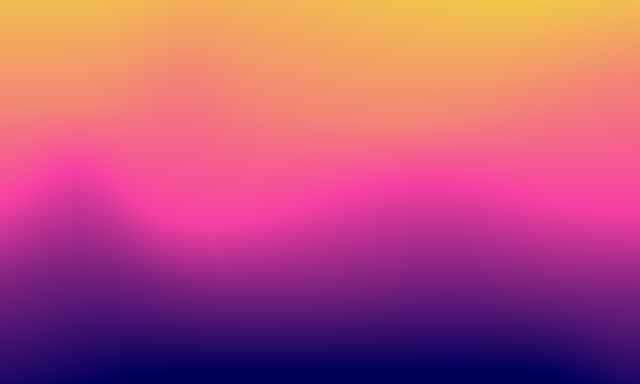
Write a WebGL 1 fragment shader that draws this background.

```glsl
precision highp float;
// Draws a soft sunset gradient: gold over a wavy pink ridge that sinks into navy.

uniform vec2 u_resolution;

// Colours at the key levels
const vec3 GOLD   = vec3(0.945, 0.790, 0.290);
const vec3 SALMON = vec3(0.952, 0.520, 0.462);
const vec3 PINK   = vec3(0.965, 0.250, 0.640);
const vec3 PURPLE = vec3(0.490, 0.132, 0.500);
const vec3 NAVY   = vec3(0.000, 0.000, 0.355);

// Resting height of each level, as a share of the canvas height
const float GOLD_BASE   = 1.05;
const float SALMON_BASE = 0.72;
const float PINK_BASE   = 0.45;
const float PURPLE_BASE = 0.24;
const float NAVY_BASE   = 0.035;

// Swells as (centre, width, height); a negative height makes a dip
const vec3 GOLD_SWELL   = vec3(0.38, 0.16, 0.08);
const vec3 GOLD_DIP     = vec3(0.80, 0.16, -0.05);
const vec3 SALMON_SWELL = vec3(0.29, 0.09, 0.085);
const vec3 SALMON_DIP   = vec3(0.63, 0.16, -0.04);
const vec3 SALMON_RISE  = vec3(1.05, 0.20, 0.085);
const vec3 PINK_CREST   = vec3(0.12, 0.09, 0.108);
const vec3 PINK_DIP     = vec3(0.33, 0.12, -0.038);
const vec3 PINK_SWELL   = vec3(0.67, 0.17, 0.075);
const vec3 PURPLE_CREST = vec3(0.13, 0.13, 0.06);
const vec3 PURPLE_SWELL = vec3(0.70, 0.15, 0.035);
const vec3 NAVY_LEFT    = vec3(0.00, 0.14, -0.10);
const vec3 NAVY_RIGHT   = vec3(1.00, 0.09, -0.10);

// Gaussian bump along the horizontal axis
float swell(float x, vec3 shape) {
  float d = (x - shape.x) / shape.y;
  return shape.z * exp(-d * d);
}

// Position of y between two levels, from 0 to 1
float between(float low, float high, float y) {
  return clamp((y - low) / (high - low), 0.0, 1.0);
}

void main() {
  vec2 uv = gl_FragCoord.xy / u_resolution;
  float x = uv.x;
  float y = uv.y;

  // Heights of the wavy colour levels
  float gold   = GOLD_BASE + swell(x, GOLD_SWELL) + swell(x, GOLD_DIP);
  float salmon = SALMON_BASE + swell(x, SALMON_SWELL) + swell(x, SALMON_DIP)
               + swell(x, SALMON_RISE);
  float pink   = PINK_BASE + swell(x, PINK_CREST) + swell(x, PINK_DIP)
               + swell(x, PINK_SWELL);
  float purple = PURPLE_BASE + swell(x, PURPLE_CREST) + swell(x, PURPLE_SWELL);
  float navy   = NAVY_BASE + swell(x, NAVY_LEFT) + swell(x, NAVY_RIGHT);

  // Blend upward from the dark base to the bright sky
  vec3 color = mix(NAVY, PURPLE, between(navy, purple, y));
  color = mix(color, PINK, between(purple, pink, y));
  color = mix(color, SALMON, between(pink, salmon, y));
  color = mix(color, GOLD, between(salmon, gold, y));

  gl_FragColor = vec4(color, 1.0);
}
```
